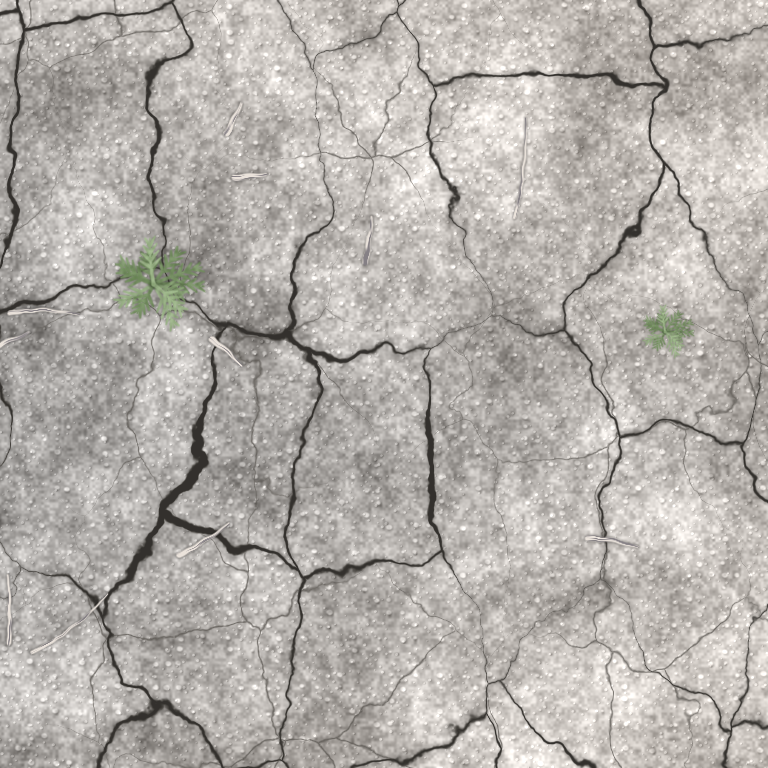
This texture is drawn by a Shadertoy shader. Its source:

```glsl
vec2 hash2(vec2 p) {
    vec3 q = fract(vec3(p.xyx) * vec3(0.1031, 0.1030, 0.0973));
    q += dot(q, q.yzx + 33.33);
    return fract((q.xx + q.yz) * q.zy);
}

float noise(vec2 p) {
    vec2 cell = floor(p), f = fract(p);
    f = f * f * (3.0 - 2.0 * f);
    float low = mix(hash2(cell).x, hash2(cell + vec2(1, 0)).x, f.x);
    float high = mix(hash2(cell + vec2(0, 1)).x, hash2(cell + vec2(1, 1)).x, f.x);
    return mix(low, high, f.y);
}

float fbm(vec2 p) {
    float sum = 0.0, amp = 0.53;
    for (int i = 0; i < 4; i++) {
        sum += amp * noise(p);
        p = mat2(1.6, 1.2, -1.2, 1.6) * p + 17.3;
        amp *= 0.5;
    }
    return sum;
}

// Distance to the nearest border between Voronoi cells
float cellBorder(vec2 p, float jitter) {
    vec2 cell = floor(p), f = fract(p), nearCell = vec2(0), nearest = vec2(0);
    float best = 9.0, border = 9.0;
    for (int k = 0; k < 9; k++) {
        vec2 o = vec2(k % 3 - 1, k / 3 - 1);
        vec2 r = o + 0.5 + jitter * (hash2(cell + o) - 0.5) - f;
        if (dot(r, r) < best) { best = dot(r, r); nearest = r; nearCell = o; }
    }
    for (int k = 0; k < 25; k++) {
        vec2 o = nearCell + vec2(k % 5 - 2, k / 5 - 2);
        vec2 r = o + 0.5 + jitter * (hash2(cell + o) - 0.5) - f;
        vec2 gap = r - nearest;
        if (dot(gap, gap) > 1e-4) border = min(border, dot(0.5 * (r + nearest), normalize(gap)));
    }
    return border;
}

float cover(float dist, float soft) {
    return 1.0 - smoothstep(-soft, soft, dist);
}

float taperedSegment(vec2 p, vec2 a, vec2 b, float width) {
    vec2 ab = b - a;
    float t = clamp(dot(p - a, ab) / dot(ab, ab), 0.0, 1.0);
    return length(p - a - ab * t) - width * (1.0 - 0.6 * t);
}

vec2 rotate(vec2 p, float angle) {
    float c = cos(angle), s = sin(angle);
    return vec2(c * p.x + s * p.y, c * p.y - s * p.x);
}

// Light and shadow of small crumbs, one per grid cell
float crumbs(vec2 p, float density) {
    vec2 cell = floor(p), r = hash2(cell + 71.0);
    vec2 q = fract(p) - 0.35 - 0.3 * hash2(cell + 11.0);
    float radius = 0.08 + 0.17 * r.y;
    float body = cover(length(q * vec2(1.0, 1.2)) - radius, 0.1);
    float shadow = cover(length(q + vec2(-0.08, 0.13)) - radius, 0.14);
    return step(r.x, density) * (body - 0.7 * shadow * (1.0 - body));
}

// Feathery rosette: stems with mirrored leaflets
vec3 drawPlant(vec3 color, vec2 p, float size, float soft) {
    if (length(p) > size * 1.4) return color;
    p /= size;
    soft /= size;
    for (int i = 0; i < 12; i++) {
        vec2 r = hash2(vec2(i, 5));
        vec2 q = rotate(p, float(i) * 2.4 + 0.5 * r.x);
        float len = 0.6 + 0.4 * r.y;
        q.y = abs(q.y + 0.1 * q.x * q.x);
        float leaf = taperedSegment(q, vec2(0), vec2(len, 0), 0.04);
        for (int j = 0; j < 4; j++) {
            float x = len * (0.38 + 0.16 * float(j));
            vec2 tip = vec2(x + 0.15, 0.2 - 0.035 * float(j));
            leaf = min(leaf, taperedSegment(q, vec2(x, 0), tip, 0.045));
        }
        vec3 green = mix(vec3(0.43, 0.54, 0.35), vec3(0.62, 0.72, 0.54), r.x);
        color *= 1.0 - 0.12 * cover(leaf - 0.03, 0.06);
        color = mix(color, green + 0.12 * (noise(p * 14.0) - 0.5), 0.9 * cover(leaf, soft));
    }
    return color;
}

// Dry, slightly bent stalk with fibres along its length
vec3 drawStraw(vec3 color, vec2 p, float id, float soft) {
    vec2 place = hash2(vec2(id, 23)), shape = hash2(vec2(id, 47));
    vec2 q = rotate(p - place, 6.283 * shape.x);
    float halfLen = mix(0.018, 0.065, shape.y);
    float width = mix(0.0045, 0.0022, shape.y);
    q.y += (shape.x - 0.5) * 4.0 * q.x * q.x + 0.002 * (noise(q.xx * 60.0) - 0.5);
    float d = taperedSegment(q, vec2(-halfLen, 0), vec2(halfLen, 0), width);
    float fibre = noise(q * vec2(50, 650) + id * 9.0);
    vec3 straw = mix(vec3(0.52, 0.50, 0.52), vec3(0.92, 0.89, 0.86), smoothstep(0.1, 0.6, fibre));
    color *= 1.0 - 0.3 * cover(d - 0.001, 0.003);
    return mix(color, straw, cover(d, soft));
}

void mainImage(out vec4 fragColor, in vec2 fragCoord) {
    vec2 p = fragCoord / iResolution.y;
    float soft = 0.0006 + 0.7 / iResolution.y;

    // Soil: broad light, mottling and grain
    float light = smoothstep(-0.1, 1.0, 0.55 * p.x + 0.75 * abs(p.y - 0.42));
    vec3 color = mix(vec3(0.655, 0.645, 0.635), vec3(0.83, 0.805, 0.78), light);
    color += 0.40 * (fbm(p * 9.0) - 0.5) + 0.22 * (fbm(p * 42.0 + 7.0) - 0.5);
    color += 0.17 * (noise(p * 135.0) - 0.5) + 0.17 * (noise(p * 270.0 + 3.0) - 0.5);
    color += 0.16 * crumbs(p * 62.0, 0.35) + 0.13 * crumbs(rotate(p, 0.6) * 115.0, 0.4);

    // Cracks: jagged network, widest across the middle, plus hairlines
    vec2 bend = vec2(fbm(p * 7.0), fbm(p * 7.0 + 31.0)) - 0.5;
    vec2 jag = vec2(fbm(p * 36.0 + 5.0), fbm(p * 36.0 + 57.0)) - 0.5;
    vec2 w = p + 0.12 * bend + 0.022 * jag;
    float band = exp(-pow((p.y - 0.42 + 0.12 * p.x) / 0.14, 2.0));
    float spread = noise(p * 5.0 + 13.0);
    float width = 0.0046 * spread - 0.0004 + 0.0042 * band * spread;
    float crack = cellBorder(w * vec2(4.7, 3.3) + 4.0, 0.9) / 4.0 - width;
    float hairWidth = 0.005 * (noise(p * 6.0 + 41.0) - 0.48);
    float hair = cellBorder(w * vec2(6.5, 5.2) + 19.0, 0.95) / 5.8 - min(hairWidth, 0.0012);
    float open = smoothstep(-0.001, 0.0008, width);
    color *= 1.0 - 0.14 * open * cover(crack - 0.003, 0.006);
    color = mix(color, vec3(0.36, 0.345, 0.325), 0.85 * cover(min(crack, hair), soft + 0.0005));
    color = mix(color, vec3(0.20, 0.19, 0.175), cover(crack + 0.0008, soft));

    // Litter and seedlings
    for (int i = 0; i < 11; i++) color = drawStraw(color, p, float(i), soft);
    color = drawPlant(color, p - vec2(0.20, 0.63), 0.066, soft);
    color = drawPlant(color, p - vec2(0.866, 0.568), 0.037, soft);

    fragColor = vec4(clamp(color, 0.0, 1.0), 1.0);
}
```
